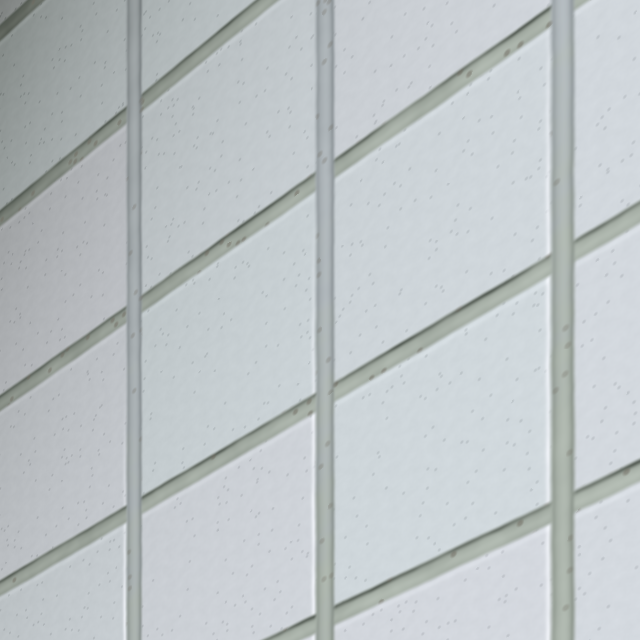
This pattern is drawn by a WebGL 1 fragment shader. Its source:

```glsl
precision highp float;

uniform vec2 u_resolution;

// Perspective of the wall
const vec2 VANISH = vec2(-2.513, -1.396);
const float COLUMN_START = 0.3673;
const float COLUMN_STEP = 0.03625;
const float ROW_START = 0.081;
const float ROW_STEP = 0.289;

// Joints, in tile units
const float JOINT_HALF = 0.044;
const float SOFTNESS = 0.012;
const float WOBBLE = 0.003;

// Light and wear
const float LIGHT_FALLOFF = 3.2;
const float MOTTLE = 0.012;
const float SPECK_SCALE = 30.0;
const float SPECK_DEPTH = 0.07;
const float STAIN_SCALE = 22.0;

const vec3 TILE_DARK = vec3(0.49, 0.51, 0.50);
const vec3 TILE_LIT = vec3(0.835, 0.857, 0.880);
const vec3 ROW_DARK = vec3(0.32, 0.34, 0.31);
const vec3 ROW_LIT = vec3(0.660, 0.695, 0.660);
const vec3 COLUMN_DARK = vec3(0.44, 0.46, 0.45);
const vec3 COLUMN_BLUE = vec3(0.695, 0.725, 0.745);
const vec3 COLUMN_GREEN = vec3(0.660, 0.695, 0.660);
const vec3 GAP_SHADOW = vec3(0.31, 0.34, 0.31);
const vec3 STAIN = vec3(0.44, 0.42, 0.38);
const vec3 GLINT = vec3(0.95, 0.96, 0.98);

float hash(vec2 p) {
  return fract(sin(dot(p, vec2(127.1, 311.7))) * 43758.5);
}

// Nearest feature point: x is its distance, y its random value
vec2 cellular(vec2 p) {
  vec2 cell = floor(p);
  vec2 nearest = vec2(8.0, 0.0);
  for (int j = -1; j <= 1; j++) {
    for (int i = -1; i <= 1; i++) {
      vec2 id = cell + vec2(float(i), float(j));
      vec2 point = id + vec2(hash(id), hash(id + 41.3));
      float d = distance(p, point);
      if (d < nearest.x) nearest = vec2(d, hash(id + 17.9));
    }
  }
  return nearest;
}

// Smooth irregular variation, about -1 to 1
float layeredSines(vec2 p) {
  float sum = 0.0;
  float gain = 0.5;
  for (int i = 0; i < 4; i++) {
    sum += gain * sin(p.x + 1.7 * sin(p.y)) * cos(p.y + 1.3 * sin(p.x));
    p = mat2(1.5, 1.1, -1.1, 1.5) * p + 2.3;
    gain *= 0.6;
  }
  return sum;
}

// Canvas position to column and row on the receding wall
vec2 wallCoords(vec2 p) {
  float depth = p.x - VANISH.x;
  float leftHeight = VANISH.y - (p.y - VANISH.y) * VANISH.x / depth;
  return vec2((COLUMN_START - 1.0 / depth) / COLUMN_STEP,
              (leftHeight - ROW_START) / ROW_STEP);
}

float jointMask(float offset) {
  return 1.0 - smoothstep(JOINT_HALF - SOFTNESS, JOINT_HALF + SOFTNESS, abs(offset));
}

float ridge(float offset, float center, float width) {
  float d = (offset - center) / width;
  return exp(-d * d);
}

void main() {
  vec2 p = gl_FragCoord.xy / u_resolution;
  vec2 wall = wallCoords(p);
  vec2 tileId = floor(wall);
  vec2 seam = wall - floor(wall + 0.5);
  seam += WOBBLE * vec2(layeredSines(wall.yx * 9.0), layeredSines(wall * 9.0 + 5.0));

  float rowJoint = jointMask(seam.y);
  float columnJoint = jointMask(seam.x);
  float light = 1.0 - exp(-LIGHT_FALLOFF * (p.x + 0.4 * (1.0 - p.y)));
  float grime = layeredSines(wall * vec2(7.0, 8.0) + 3.0);

  // Glazed tiles with faint mottling, specks and a tint of their own
  vec3 color = mix(TILE_DARK, TILE_LIT, light);
  color += 0.012 * (hash(tileId) - 0.5) * vec3(1.0, -0.6, 0.2);
  color += MOTTLE * layeredSines(wall * 34.0);
  vec2 speck = cellular(wall * SPECK_SCALE);
  color -= SPECK_DEPTH * step(0.86, speck.y) * (1.0 - smoothstep(0.05, 0.32, speck.x));

  // Bright tile rims
  float glint = smoothstep(-0.25, 0.25, p.x - p.y) * (0.75 + 0.25 * grime);
  color = mix(color, GLINT, glint * ridge(seam.x, -JOINT_HALF - 0.010, 0.011));
  color += 0.03 * ridge(seam.y, -JOINT_HALF - 0.018, 0.012);

  // Slanted joints, shaded under the upper tile
  vec3 rowColor = mix(ROW_DARK, ROW_LIT, light) + 0.045 * grime;
  rowColor += 0.04 * ridge(seam.y, -0.012, 0.020);
  float shade = clamp(0.62 + 0.55 * layeredSines(wall * vec2(5.0, 2.3)), 0.15, 0.95);
  rowColor = mix(rowColor, GAP_SHADOW, shade * ridge(seam.y, 0.036, 0.013));

  // Upright joints run unbroken across the slanted ones
  float greenness = smoothstep(-0.25, 0.55, p.x - p.y + 0.3 * grime);
  vec3 columnLit = mix(COLUMN_BLUE, COLUMN_GREEN, greenness);
  vec3 columnColor = mix(COLUMN_DARK, columnLit, light) + 0.02 * grime;
  columnColor += 0.035 * ridge(seam.x, 0.004, 0.018);
  columnColor -= 0.09 * ridge(seam.x, 0.038, 0.012);
  columnColor -= 0.05 * ridge(seam.x, -0.032, 0.010);

  // Scattered stains in the grout
  vec2 stain = cellular(wall * STAIN_SCALE + 9.0);
  float stained = step(0.88, stain.y) * (1.0 - smoothstep(0.10, 0.42, stain.x));
  rowColor = mix(rowColor, STAIN, 0.5 * stained);
  columnColor = mix(columnColor, STAIN, 0.28 * stained);

  color = mix(color, rowColor, rowJoint);
  color = mix(color, columnColor, columnJoint);
  gl_FragColor = vec4(clamp(color, 0.0, 1.0), 1.0);
}
```
